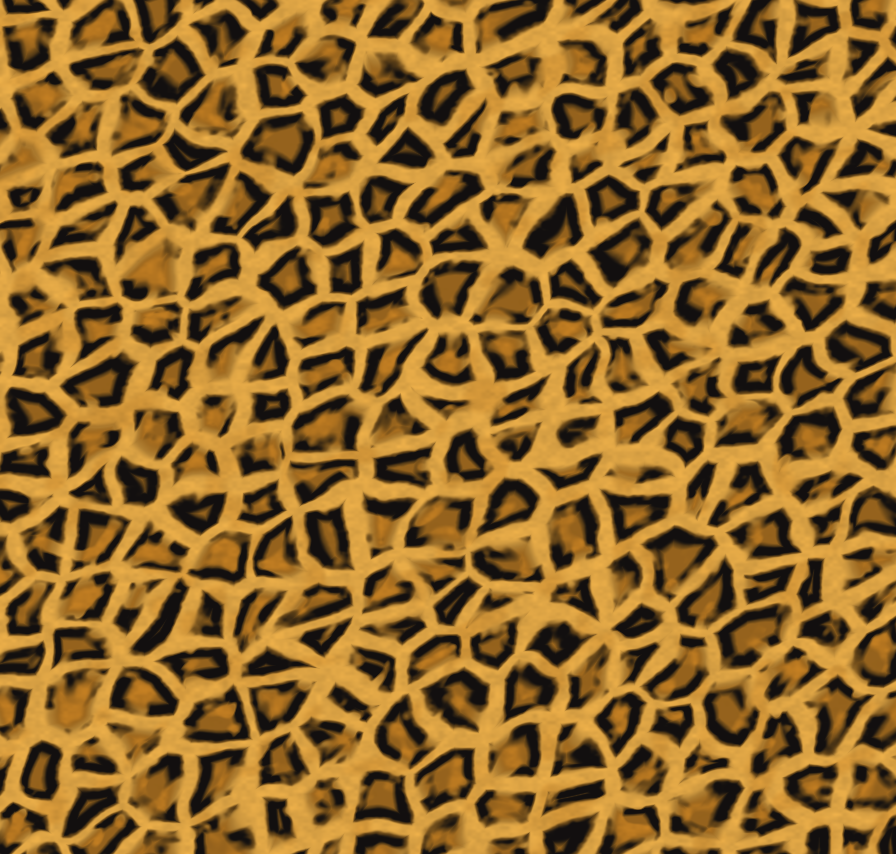
Reproduce this texture procedurally as a Shadertoy shader.

```glsl
// Leopard fur: broken dark rosettes with tawny centres on soft golden hair.

const vec3 GOLD  = vec3(0.87, 0.645, 0.27);
const vec3 TAWNY = vec3(0.74, 0.48, 0.13);
const vec3 BROWN = vec3(0.38, 0.26, 0.09);
const vec3 BLACK = vec3(0.07, 0.06, 0.06);

const vec2  ROSETTES = vec2(14.2, 16.4); // cells per canvas height
const float TILT = 0.24;                 // rows climb to the right

float hash12(vec2 p) {
    vec3 q = fract(vec3(p.xyx) * 0.1031);
    q += dot(q, q.yzx + 33.33);
    return fract((q.x + q.y) * q.z);
}

vec2 hash22(vec2 p) {
    vec3 q = fract(vec3(p.xyx) * vec3(0.1031, 0.1030, 0.0973));
    q += dot(q, q.yzx + 33.33);
    return fract((q.xx + q.yz) * q.zy);
}

float valueNoise(vec2 p) {
    vec2 cell = floor(p), f = fract(p);
    f = f * f * (3.0 - 2.0 * f);
    float low  = mix(hash12(cell), hash12(cell + vec2(1, 0)), f.x);
    float high = mix(hash12(cell + vec2(0, 1)), hash12(cell + vec2(1, 1)), f.x);
    return mix(low, high, f.y);
}

vec2 cellOffset(vec2 cell, float jitter) {
    return 0.5 + jitter * (hash22(cell) - 0.5);
}

// Distance from p to the nearest border of its Voronoi cell
float borderDistance(vec2 p, float jitter) {
    vec2 base = floor(p), f = fract(p);
    vec2 nearest = vec2(0.0), home = vec2(0.0);
    float best = 1e3;
    for (int y = -1; y <= 1; y++)
    for (int x = -1; x <= 1; x++) {
        vec2 g = vec2(x, y);
        vec2 r = g + cellOffset(base + g, jitter) - f;
        if (dot(r, r) < best) {
            best = dot(r, r);
            nearest = r;
            home = g;
        }
    }
    float border = 1e3;
    for (int y = -2; y <= 2; y++)
    for (int x = -2; x <= 2; x++) {
        if (x == 0 && y == 0) continue;
        vec2 g = home + vec2(x, y);
        vec2 r = g + cellOffset(base + g, jitter) - f;
        border = min(border, dot(0.5 * (nearest + r), normalize(r - nearest)));
    }
    return border;
}

// Ring that fades in from the cell border and out towards its centre
float ring(float d, float outer, float inner, float softness) {
    float rise = smoothstep(outer - softness, outer + softness, d);
    float fall = smoothstep(inner - softness, inner + softness, d);
    return rise * (1.0 - 0.75 * fall);
}

// Splits the rings into separate blots
float blots(vec2 p, float scale) {
    p = mat2(0.88, 0.47, -0.47, 0.88) * p * scale;
    float n = 0.75 * valueNoise(p + 41.0) + 0.25 * valueNoise(p * 2.1 + 7.0);
    return smoothstep(0.27, 0.56, n);
}

// Fine hair, slightly longer along x
float hair(vec2 uv, float scale) {
    vec2 p = uv * scale * vec2(0.7, 1.0);
    return 0.6 * valueNoise(p) + 0.4 * valueNoise(p * 2.0 + 19.0) - 0.5;
}

vec3 pelt(vec3 ground, float darkness) {
    vec3 shade = mix(ground, BROWN, smoothstep(0.0, 0.55, darkness));
    return mix(shade, BLACK, smoothstep(0.45, 0.95, darkness));
}

void mainImage(out vec4 fragColor, in vec2 fragCoord) {
    vec2 uv = fragCoord / iResolution.y;
    float fur = hair(uv, 130.0);

    // Tilted, gently warped rosette coordinates
    vec2 p = vec2(uv.x, uv.y - TILT * uv.x) * ROSETTES + 20.0;
    p += 0.3 * (vec2(valueNoise(p * 1.6), valueNoise(p * 1.6 + 57.0)) - 0.5);

    // Uneven cell borders let some neighbours join
    float d = borderDistance(p, 0.8);
    d += 0.12 * (valueNoise(p * 1.3 + 83.0) - 0.5) + 0.035 * fur;

    float darkness = ring(d, 0.135, 0.34, 0.075) * mix(0.22, 1.0, blots(p, 3.4));
    darkness = clamp(darkness * (1.0 + 0.25 * fur), 0.0, 1.0);

    // Tawny rosette centres and faint patches in the ground
    float patches = smoothstep(0.55, 0.9, valueNoise(p * 2.3 + 11.0));
    float tawny = max(smoothstep(0.16, 0.32, d), 0.35 * patches);
    vec3 ground = mix(GOLD, TAWNY, tawny) * (1.0 + 0.16 * fur);

    fragColor = vec4(pelt(ground, darkness), 1.0);
}
```
